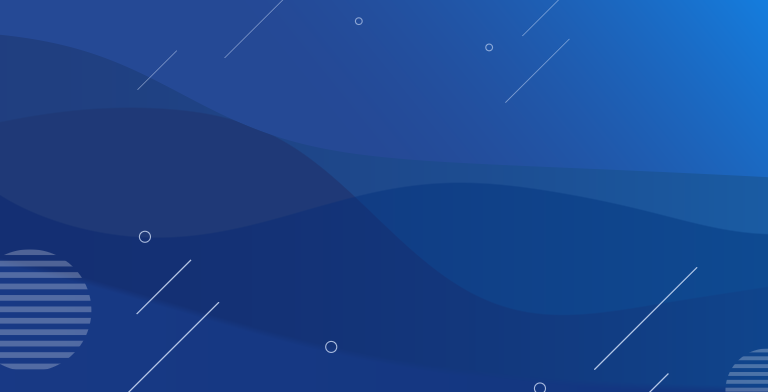
Reproduce this background procedurally as a Shadertoy shader.

```glsl
// Blue layered waves under a bright corner, with thin strokes, rings and striped discs.

float logistic(float x) { return 1.0 / (1.0 + exp(-x)); }

float bell(float x) { return exp(-x * x); }

// Coverage of the inside (positive distance), smoothed over a given width
float cover(float dist, float blur) { return clamp(dist / blur + 0.5, 0.0, 1.0); }

// Distance to a 45 degree stroke that rises from start over a given run
float strokeDist(vec2 p, vec2 start, float run) {
    vec2 q = p - start;
    float along = clamp((q.x + q.y) * 0.5, 0.0, run);
    return length(q - along);
}

// Disc cut into horizontal bands
float stripedDisc(vec2 p, vec2 center, float radius, float px) {
    vec2 q = (p - center) / radius;
    float band = 0.25 - abs(fract((1.0 - q.y) * 5.35 + 0.25) - 0.5);
    return cover((1.0 - length(q)) * radius, px) * cover(band * radius / 5.35, px);
}

// Wave edges, measured downward from the top
float crestEdge(float u) {
    return 0.071 + 0.33 * logistic((u - 0.2357) / 0.082) + 0.051 * u * u;
}

float diveEdge(float u) {
    float ripple = 0.05 * u * (1.0 - u) * sin(13.04 * (u - 0.586));
    return 0.307 - 0.39 * u + 0.817 * logistic((u - 0.4714) / 0.0911) + ripple;
}

float swellEdge(float u) {
    return 0.537 + 0.0698 * cos(8.04 * (u - 0.2018))
        - 0.036 * exp(-u / 0.052) - 0.028 * bell((u - 0.85) / 0.14);
}

float floorEdge(float u) { return 0.574 + 0.426 * logistic((u - 0.234) / 0.182); }

vec3 waves(vec2 uv, float px) {
    float u = uv.x, depth = 1.0 - uv.y;

    // Sky brightens toward the upper right corner
    float glow = pow(clamp((u * 0.85 + uv.y * 0.35 - 0.6) / 0.6, 0.0, 1.0), 1.6);
    vec3 color = mix(vec3(0.145, 0.285, 0.585), vec3(0.08, 0.49, 0.87), glow);

    float crest = cover(depth - crestEdge(u), px);
    float dive = cover(depth - diveEdge(u), px * 1.5);
    float swell = cover(depth - swellEdge(u), px * 1.5);
    float ground = cover(depth - floorEdge(u), 0.018);

    // Overlapping translucent bodies of water
    vec3 crestColor = mix(vec3(0.125, 0.245, 0.5), vec3(0.1, 0.36, 0.64), pow(u, 1.5));
    vec3 swellColor = mix(vec3(0.075, 0.19, 0.47), vec3(0.055, 0.29, 0.57), u);
    vec3 deepColor = mix(vec3(0.08, 0.185, 0.45), vec3(0.06, 0.27, 0.55), u * u);
    color = mix(color, crestColor, crest);
    color = mix(color, vec3(0.12, 0.225, 0.465), dive * crest);
    color = mix(color, mix(swellColor, deepColor, dive), swell);
    return mix(color, mix(vec3(0.095, 0.225, 0.52), vec3(0.07, 0.21, 0.5), u), ground);
}

void mainImage(out vec4 fragColor, in vec2 fragCoord) {
    vec2 uv = fragCoord / iResolution.xy;
    vec2 p = uv * vec2(1.95, 1.0);
    float px = 1.0 / iResolution.y;
    vec3 color = waves(uv, px);

    // Striped discs in the lower corners
    float discs = stripedDisc(p, vec2(0.076, 0.208), 0.156, px)
        + stripedDisc(p, vec2(1.949, 0.004), 0.107, px);
    color = mix(color, vec3(1.0), 0.25 * discs);

    // Diagonal strokes: start, run, opacity
    vec4 strokes[8] = vec4[8](
        vec4(0.350, 0.772, 0.098, 0.5), vec4(0.571, 0.853, 0.150, 0.5),
        vec4(1.327, 0.909, 0.094, 0.5), vec4(1.284, 0.739, 0.161, 0.5),
        vec4(0.348, 0.200, 0.136, 0.8), vec4(0.327, 0.000, 0.228, 0.8),
        vec4(1.510, 0.058, 0.259, 0.8), vec4(1.650, 0.000, 0.046, 0.8));
    for (int i = 0; i < 8; i++) {
        vec4 s = strokes[i];
        float ink = cover(0.002 * s.w - strokeDist(p, s.xy, s.z), px);
        color = mix(color, vec3(0.86, 0.91, 1.0), ink * s.w);
    }

    // Small rings: center, radius
    vec3 rings[5] = vec3[5](
        vec3(0.911, 0.946, 0.0085), vec3(1.242, 0.879, 0.0085),
        vec3(0.368, 0.396, 0.0140), vec3(0.841, 0.115, 0.0140),
        vec3(1.371, 0.009, 0.0140));
    for (int i = 0; i < 5; i++) {
        float rim = abs(length(p - rings[i].xy) - rings[i].z);
        float ink = cover(0.0014 - rim, px);
        color = mix(color, vec3(0.86, 0.91, 1.0), ink * (0.3 + 32.0 * rings[i].z));
    }

    fragColor = vec4(color, 1.0);
}
```
